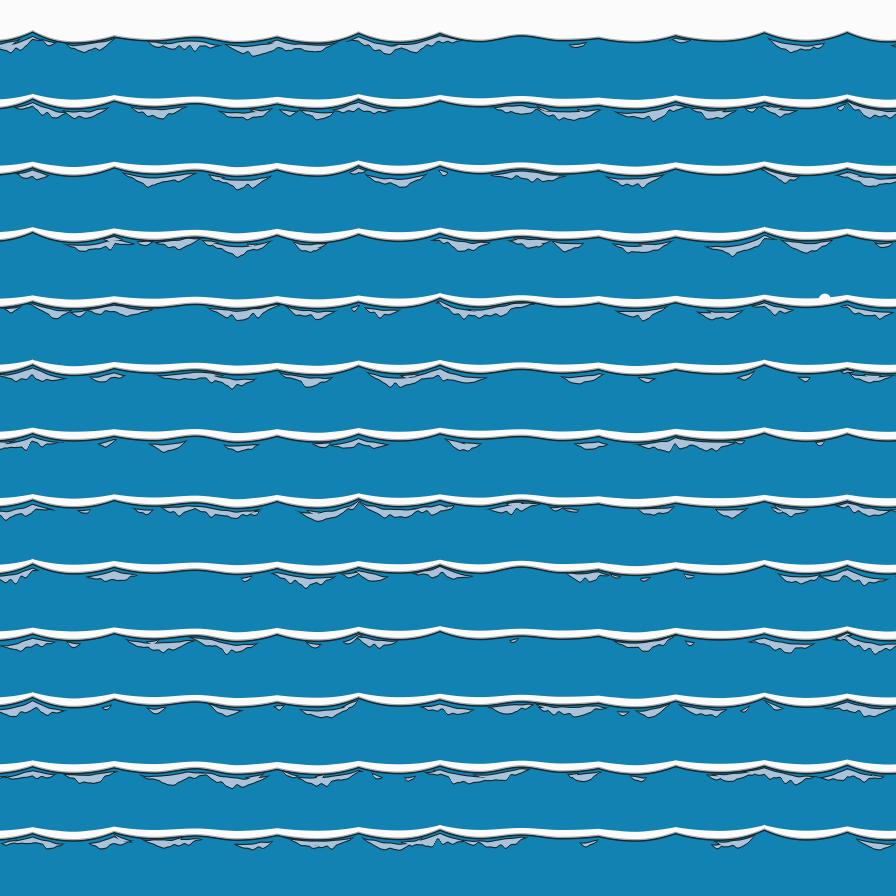
This pattern is drawn by a three.js fragment shader. Its source:

```glsl
#define ROWS 13.0
#define ROW_STEP 0.0742
#define TOP_ROW 0.9538
#define CRESTS 11.0
#define INK_WIDTH 0.0017
#define SHADE_WIDTH 0.0014
#define WATER vec3(0.07, 0.51, 0.70)
#define WHITE vec3(0.985)
#define SHADE vec3(0.65, 0.65, 0.67)
#define INK vec3(0.08, 0.16, 0.18)
#define FOAM vec3(0.67, 0.76, 0.86)

varying vec2 vUv;

float hash(vec2 p) {
  vec3 q = fract(p.xyx * vec3(0.1031, 0.1030, 0.0973));
  q += dot(q, q.yzx + 33.33);
  return fract((q.x + q.y) * q.z);
}

float noise(float x, float seed) {
  float i = floor(x), f = fract(x);
  return mix(hash(vec2(i, seed)), hash(vec2(i + 1.0, seed)), f * f * (3.0 - 2.0 * f));
}

// Antialiased coverage of a signed distance, positive inside
float cover(float d, float px) {
  return clamp(d / px + 0.5, 0.0, 1.0);
}

// Height of the waterline: pointed crests joined by shallow troughs
float waterline(float x, float row) {
  float warp = 0.11 * exp(-pow((x - 0.74) * 12.0, 2.0));
  float u = (x - 0.0365) * CRESTS + warp;
  float nearest = floor(u + 0.5);
  float id = mod(nearest, CRESTS);
  float crest = 0.0078 + 0.0026 * cos(1.309 * (id - 4.6));
  crest *= mix(0.65, 1.1, hash(vec2(id + 3.0, row + 17.0)));
  float troughId = mod(floor(u), CRESTS);
  float trough = 0.003 * (hash(vec2(troughId, 7.0)) - 0.5)
               + 0.0015 * (hash(vec2(troughId, row + 41.0)) - 0.5);
  float t = 2.0 * abs(u - nearest);
  bool rounded = abs(id - 4.0) == 2.0;
  float fall = rounded ? smoothstep(0.0, 1.0, t) : t * (2.0 - t);
  return mix(crest, trough, fall);
}

// Signed field of ragged foam slivers; depth is measured below the waterline
float foamField(float x, float depth, float seed, float count, vec2 size, float chance) {
  float field = -1.0;
  float cell = floor(x * count);
  for (float k = -1.0; k <= 1.0; k++) {
    vec2 id = vec2(cell + k + 5.0, seed);
    if (hash(id) > chance) continue;
    float centre = (cell + k + 0.5 + 0.6 * (hash(id + 11.3) - 0.5)) / count;
    float scale = mix(0.4, 1.0, hash(id + 23.7));
    float s = (x - centre) / (size.x * scale);
    float ragged = 0.45 + 0.9 * noise(x * 170.0, seed + 3.0);
    float thickness = size.y * mix(0.6, 1.0, scale) * (1.0 - s * s) * ragged;
    float tilt = 0.0025 * (hash(id + 37.1) - 0.5) * clamp(s, -1.5, 1.5);
    float top = 0.0022 + 0.0035 * hash(id + 51.9) + tilt
              + 0.0016 * noise(x * 110.0, seed + 9.0);
    field = max(field, min(depth - top, top + thickness - depth));
  }
  return field;
}

void main() {
  float px = fwidth(vUv.y);
  float row = clamp(floor((TOP_ROW - vUv.y) / ROW_STEP + 0.5), 0.0, ROWS - 1.0);
  float x = vUv.x;
  float y = vUv.y - TOP_ROW + row * ROW_STEP;
  float line = waterline(x, row);
  float above = y - line;

  // Foam patches and small droplets with an ink outline
  float foam = foamField(x, -above, row * 7.0 + 2.0, 13.0, vec2(0.038, 0.0085), 0.68);
  float drops = foamField(x, -above, row * 5.0 + 101.0, 27.0, vec2(0.009, 0.0036), 0.28);
  foam = max(foam, drops);
  vec3 color = mix(WATER, INK, cover(foam + 0.0013, px));
  color = mix(color, FOAM, cover(foam, px));

  // White crest band, thinner over the peaks; the first row fills upward
  float band = mix(0.0095, 0.0052, clamp(line / 0.01, 0.0, 1.0));
  float white = row < 0.5 ? 1.0 : band - above;
  if (row == 4.0) {
    white = max(white, 0.0068 - length(vec2(x - 0.9206, y - 0.0085)));
  }
  color = mix(color, WHITE, cover(min(white, above), px));

  // Grey underside and ink line along the water
  color = mix(color, SHADE, cover(min(above, SHADE_WIDTH - above), px));
  color = mix(color, INK, cover(min(-above, above + INK_WIDTH), px));

  gl_FragColor = vec4(color, 1.0);
}
```
